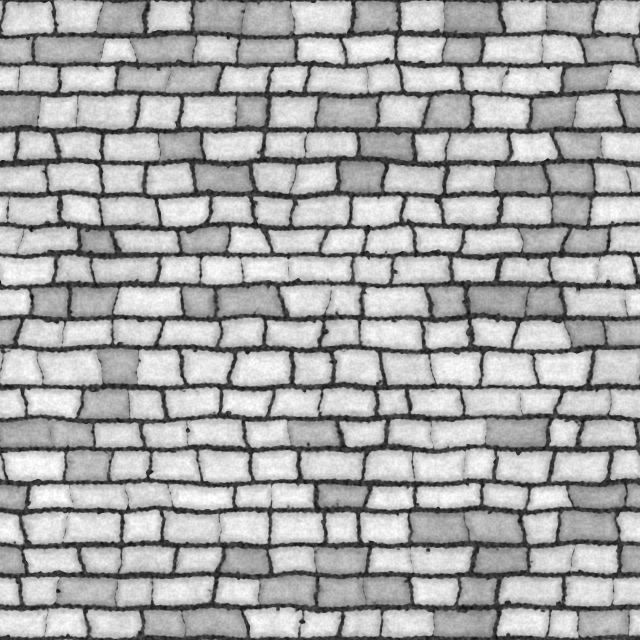
Write a Shadertoy shader that draws this texture.

```glsl
// Weathered grey brick wall: 20 uneven courses of about 13 worn bricks, with dark mortar.

const float COURSES = 20.0;
const float BRICKS = 13.0;
const float CORNER_RADIUS = 0.0045;
const vec3 MORTAR = vec3(0.2);
const vec3 PALE_BRICK = vec3(0.89);
const vec3 GREY_BRICK = vec3(0.71);

float hash(vec2 p) {
    vec3 q = fract(p.xyx * vec3(0.1031, 0.1030, 0.0973));
    q += dot(q, q.yzx + 33.33);
    return fract((q.x + q.y) * q.z);
}

// Dot product of a lattice point's random direction with the offset to it.
float gradientAt(vec2 cell, vec2 offset, vec2 period) {
    float angle = 6.28319 * hash(mod(cell, period) + 17.0);
    return dot(vec2(cos(angle), sin(angle)), offset);
}

// Tiling gradient noise with "period" lattice cells over the canvas.
float noise(vec2 uv, vec2 period) {
    vec2 p = uv * period;
    vec2 i = floor(p), f = p - i;
    vec2 u = f * f * f * (f * (f * 6.0 - 15.0) + 10.0);
    vec2 e = vec2(1.0, 0.0);
    float low = mix(gradientAt(i, f, period), gradientAt(i + e, f - e, period), u.x);
    float high = mix(gradientAt(i + e.yx, f - e.yx, period), gradientAt(i + e.xx, f - e.xx, period), u.x);
    return mix(low, high, u.y);
}

// Position of a jittered cell boundary.
float boundary(float i, float count, float seed, float jitter, float tilt) {
    vec2 id = vec2(mod(i, count), seed);
    return i + jitter * (hash(id) - 0.5) + tilt * (hash(id + 71.0) - 0.5);
}

// Index, lower boundary and upper boundary of the cell holding x.
vec3 findCell(float x, float count, float seed, float jitter, float tilt) {
    float i = floor(x);
    if (x < boundary(i, count, seed, jitter, tilt)) i -= 1.0;
    else if (x > boundary(i + 1.0, count, seed, jitter, tilt)) i += 1.0;
    return vec3(i, boundary(i, count, seed, jitter, tilt),
                boundary(i + 1.0, count, seed, jitter, tilt));
}

// Half width of an upright joint; some are nearly closed.
float jointWidth(float i, float row) {
    float h = hash(vec2(mod(i, BRICKS), row + 130.0));
    return mix(-0.0003, 0.0029, smoothstep(0.05, 0.6, h));
}

// Depth inside a rounded corner, from the distances to the nearest sides.
float roundedDepth(vec2 sides, float radius) {
    vec2 q = radius - sides;
    return radius - length(max(q, 0.0)) - min(max(q.x, q.y), 0.0);
}

void mainImage(out vec4 fragColor, in vec2 fragCoord) {
    vec2 uv = fragCoord / iResolution.xy;

    // Wavy courses of varying height
    float y = uv.y * COURSES + 0.16 * noise(uv, vec2(14.0, 10.0));
    vec3 course = findCell(y, COURSES, 211.0, 0.22, 0.0);
    float row = mod(course.x, COURSES);
    float height = (y - course.y) / (course.z - course.y);

    // Staggered bricks with leaning ends
    float x = uv.x * BRICKS + 0.5 * row + 0.5 * hash(vec2(row, 5.0));
    x += 0.08 * noise(uv, vec2(30.0, 40.0));
    vec3 brick = findCell(x, BRICKS, row, 0.4, 0.36 * (height - 0.5));
    vec2 id = vec2(mod(brick.x, BRICKS), row);

    // Distances to the sides, less the joints
    float bedWidth = 0.0031 + 0.0012 * hash(id + 40.0);
    vec2 sides = vec2(
        min((x - brick.y) / BRICKS - jointWidth(brick.x, row),
            (brick.z - x) / BRICKS - jointWidth(brick.x + 1.0, row)),
        min(y - course.y, course.z - y) / COURSES - bedWidth);
    float depth = roundedDepth(sides, CORNER_RADIUS);

    // Ragged edges, chips, and patches where the joints are filled in
    float patches = noise(uv, vec2(6.0));
    depth += 0.0026 * noise(uv, vec2(150.0)) + 0.0016 * patches;
    depth -= 0.005 * smoothstep(0.3, 0.6, noise(uv + 0.37, vec2(64.0)));

    // Brick face: own tone, soft stains, darker rim and fine grain
    float isGrey = step(hash(id + 90.0), 0.22);
    float grain = 0.07 * noise(uv, vec2(90.0, 120.0)) + 0.08 * noise(uv, vec2(240.0));
    vec3 face = mix(PALE_BRICK, GREY_BRICK, isGrey);
    face += 0.07 * (hash(id + 160.0) - 0.5) + 0.07 * patches;
    face += 0.08 * noise(uv, vec2(34.0)) + grain;
    face *= mix(0.8, 1.0, smoothstep(0.0, 0.013, depth));

    // Rough mortar
    vec3 mortar = MORTAR + 0.16 * noise(uv, vec2(110.0)) + 0.12 * noise(uv, vec2(230.0));

    float softness = max(0.0019, 0.75 / iResolution.y);
    float cover = smoothstep(-softness, softness, depth);
    fragColor = vec4(clamp(mix(mortar, face, cover), 0.0, 1.0), 1.0);
}
```
